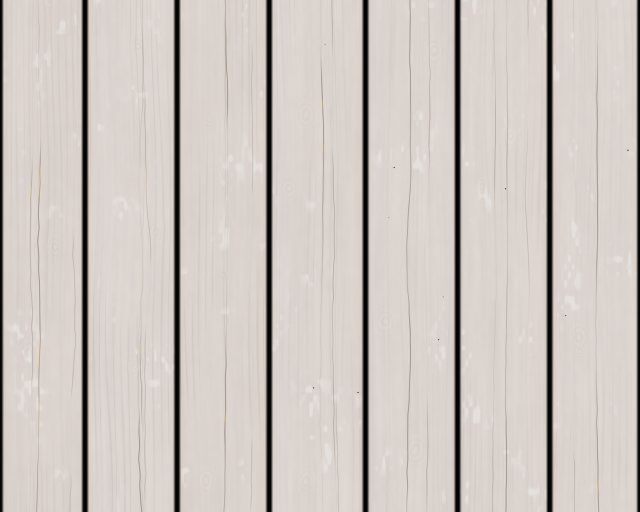
Reproduce this texture procedurally as a WebGL 1 fragment shader.

```glsl
precision highp float;
uniform vec2 u_resolution;

#define PLANKS 7.0
#define GAP_CORE 0.0015
#define GAP_SOFT 0.0071
#define GAP_COLOR vec3(0.015, 0.012, 0.01)
#define WOOD_COLOR vec3(0.864, 0.832, 0.815)
#define CRACK_COLOR vec3(0.60, 0.56, 0.53)
#define SCUFF_COLOR vec3(0.91, 0.90, 0.89)
#define OCHRE_COLOR vec3(0.74, 0.62, 0.38)
#define GRAIN 0.030
#define CRACK_WIDTH 0.0009
#define KNOT_SIZE 0.014

float hash(vec2 p) {
  return fract(sin(dot(p, vec2(127.1, 311.7))) * 43758.545);
}

float noise(vec2 p) {
  vec2 cell = floor(p);
  vec2 f = fract(p);
  f = f * f * (3.0 - 2.0 * f);
  float low = mix(hash(cell), hash(cell + vec2(1.0, 0.0)), f.x);
  float high = mix(hash(cell + vec2(0.0, 1.0)), hash(cell + vec2(1.0, 1.0)), f.x);
  return mix(low, high, f.y);
}

float fbm(vec2 p) {
  float sum = 0.0;
  float amp = 0.5;
  for (int i = 0; i < 4; i++) {
    sum += amp * noise(p);
    p = p * 2.03 + 11.7;
    amp *= 0.5;
  }
  return sum;
}

// Uneven spacing: a narrow first board and a wider middle one
float gapPosition(float i) {
  float inner = step(0.5, i) * step(i, PLANKS - 0.5);
  return i / PLANKS + inner * (0.00105 * i - 0.0111 + 0.0066 * step(3.5, i));
}

void main() {
  vec2 uv = gl_FragCoord.xy / u_resolution.x;
  float pixel = 1.0 / u_resolution.x;

  // Board index, its left and right edges, distance to the nearest gap
  float id = 0.0;
  float gapDist = 1.0;
  for (int i = 0; i <= 7; i++) {
    float gap = gapPosition(float(i));
    gapDist = min(gapDist, abs(uv.x - gap));
    if (i > 0 && uv.x > gap) id += 1.0;
  }
  id = min(id, PLANKS - 1.0);
  float left = gapPosition(id);
  float width = gapPosition(id + 1.0) - left;
  vec2 p = vec2(uv.x - left, uv.y);
  vec2 seed = vec2(id * 17.3, id * 5.9);

  // Knots push the grain aside and carry faint rings
  vec2 g = p;
  float rings = 0.0;
  for (int i = 0; i < 3; i++) {
    vec2 key = vec2(float(i) + 3.0, id + 1.0);
    vec2 center = vec2(width * (0.2 + 0.6 * hash(key)),
                       (float(i) + hash(key + 7.0)) * 0.27);
    vec2 q = (p - center) / (KNOT_SIZE * (0.5 + 0.6 * hash(key + 13.0)));
    q.y *= 0.75;
    float r = length(q + 0.3 * (noise(p * 90.0 + seed) - 0.5));
    float falloff = exp(-r * r);
    g.x -= q.x * falloff * KNOT_SIZE * 0.35;
    rings += sin(r * 13.0) * falloff;
  }
  g.x += 0.012 * (noise(vec2(p.x * 12.0, p.y * 4.0) + seed) - 0.5);

  // Fine fibres, broad streaks, clouds and growth lines
  float fibre = noise(vec2(g.x * 300.0, g.y * 9.0) + seed) - 0.5;
  float streak = noise(vec2(g.x * 95.0, g.y * 3.0) + seed) - 0.5;
  float cloud = fbm(vec2(p.x * 24.0, p.y * 9.0) + seed) - 0.47;
  float mottle = fbm(p * vec2(130.0, 60.0) + seed) - 0.47;
  float growth = pow(0.5 + 0.5 * sin(g.x * 560.0 + 5.0 * streak), 8.0);
  growth *= smoothstep(0.4, 0.75, noise(vec2(p.x * 30.0, p.y * 5.0) + seed + 31.0));
  float shade = GRAIN * (0.5 * fibre + 0.45 * streak + 0.8 * cloud + 0.6 * mottle);
  shade -= GRAIN * growth * (0.5 + 0.8 * hash(vec2(id, 4.0)));
  shade += GRAIN * 0.4 * rings;

  // Each board has its own slight tone
  float tone = hash(vec2(id, 9.0)) - 0.5;
  vec3 color = WOOD_COLOR + shade + tone * vec3(0.012, 0.016, 0.014);

  // Pale scuffs
  float scuff = smoothstep(0.55, 0.85, noise(p * vec2(170.0, 80.0) + seed));
  scuff *= smoothstep(0.68, 0.88, noise(p * vec2(32.0, 17.0) + seed + 50.0));
  color = mix(color, SCUFF_COLOR, 0.7 * scuff);

  // Broken hairline cracks: one near the middle, two fainter beside it
  for (int i = 0; i < 3; i++) {
    float n = float(i);
    vec2 key = vec2(id + 2.0, n + 21.0);
    float x = width * (0.54 + (hash(key) - 0.5) * (0.14 + 0.26 * n));
    x += 0.010 * (noise(vec2(p.y * 7.0, n) + seed) - 0.5);
    x += 0.002 * (noise(vec2(p.y * 45.0, n) + seed) - 0.5);
    float line = 1.0 - smoothstep(0.0, CRACK_WIDTH + 0.5 * pixel, abs(p.x - x));
    float run = smoothstep(0.32 + 0.13 * n, 0.75, noise(vec2(p.y * 8.0, n * 9.0) + seed + 70.0));
    float stain = smoothstep(0.82, 0.92, noise(vec2(p.y * 30.0, n) + seed + 90.0));
    vec3 crack = mix(CRACK_COLOR, OCHRE_COLOR, stain);
    color = mix(color, crack, line * (0.12 + 0.68 * run) / (1.0 + 0.7 * n));
  }

  // Rare dark or ochre specks
  vec2 cell = floor(uv * 40.0);
  vec2 spot = 0.2 + 0.6 * vec2(hash(cell + 3.0), hash(cell + 8.0));
  float speckDist = length(fract(uv * 40.0) - spot) / 40.0;
  float speck = 1.0 - smoothstep(0.0004, 0.0011 + 0.5 * pixel, speckDist);
  speck *= step(0.992, hash(cell + 40.0));
  color = mix(color, mix(OCHRE_COLOR, CRACK_COLOR * 0.4, step(0.4, hash(cell + 60.0))), 0.75 * speck);

  // Worn warm edges and the soft black gaps
  float edge = 1.0 - smoothstep(GAP_SOFT, GAP_SOFT + 0.006, gapDist);
  color -= edge * vec3(0.008, 0.012, 0.020);
  color = mix(GAP_COLOR, color, smoothstep(GAP_CORE, GAP_SOFT, gapDist));

  gl_FragColor = vec4(color, 1.0);
}
```
